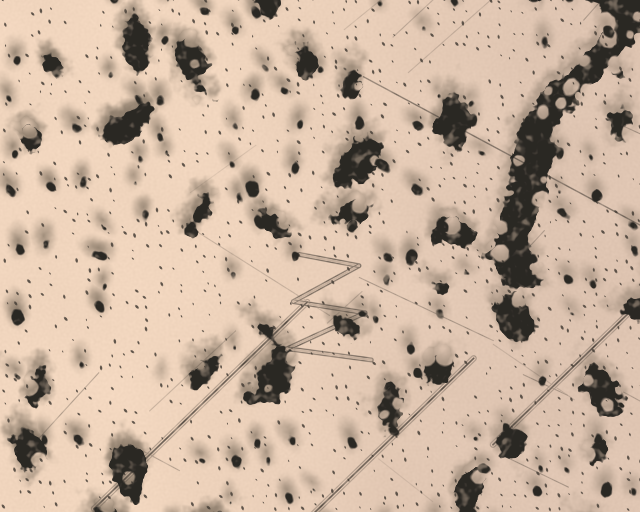
This texture is drawn by a Shadertoy shader. Its source:

```glsl
const vec3 LIT_METAL = vec3(0.945, 0.838, 0.745);
const vec3 DIM_METAL = vec3(0.872, 0.770, 0.695);
const vec3 SHADOW = vec3(0.44, 0.39, 0.33);
const vec3 PIT_FLOOR = vec3(0.165, 0.155, 0.138);
const vec3 PIT_GLINT = vec3(0.56, 0.50, 0.44);
const vec3 SCRATCH = vec3(0.27, 0.24, 0.21);

vec2 hash2(vec2 p) {
    vec3 q = fract(p.xyx * vec3(0.1031, 0.1030, 0.0973));
    q += dot(q, q.yzx + 33.33);
    return fract((q.xx + q.yz) * q.zy);
}

float corner(vec2 cell, vec2 offset, vec2 f) {
    return dot(hash2(cell + offset) * 2.0 - 1.0, f - offset);
}

float gradientNoise(vec2 p) {
    vec2 i = floor(p), f = p - i;
    vec2 u = f * f * f * (f * (f * 6.0 - 15.0) + 10.0);
    vec2 e = vec2(0.0, 1.0);
    return mix(mix(corner(i, e.xx, f), corner(i, e.yx, f), u.x),
               mix(corner(i, e.xy, f), corner(i, e.yy, f), u.x), u.y);
}

vec2 heading(float angle) {
    return vec2(cos(angle), sin(angle));
}

// Distance to scattered ellipses, one candidate per grid cell
float scatter(vec2 p, float cell, float share, vec2 radius, float stretch,
              float tilt, float wobble, float seed) {
    float d = cell;
    vec2 home = floor(p / cell);
    for (int y = -1; y <= 1; y++)
    for (int x = -1; x <= 1; x++) {
        vec2 id = home + vec2(x, y);
        vec2 center = (id + 0.2 + 0.6 * hash2(id + seed)) * cell;
        vec2 pick = hash2(id + seed + 57.0);
        float chance = share * mix(0.8, 1.2, center.x / 1.25);
        if (pick.x < chance) {
            vec2 axis = heading(tilt + wobble * (2.0 * pick.y - 1.0));
            vec2 q = p - center;
            q = vec2(dot(q, axis) / stretch, dot(q, vec2(-axis.y, axis.x)) * stretch);
            d = min(d, length(q) - mix(radius.x, radius.y, pick.x / chance));
        }
    }
    return d;
}

// Ragged cavities, a merged chain of them, and round grains left inside
float pores(vec2 p) {
    float rough = 0.036 * gradientNoise(p * 17.0) + 0.022 * gradientNoise(p * 43.0)
                + 0.010 * gradientNoise(p * 105.0);
    float large = scatter(p, 0.16, 0.74, vec2(0.012, 0.044), 1.25, 1.2, 1.3, 3.0);
    float chainX = 1.02 + 0.18 * smoothstep(0.68, 0.95, p.y) + 0.02 * sin(p.y * 21.0);
    float chain = max(abs(p.x - chainX) - 0.036, 0.44 - p.y);
    float grains = scatter(p, 0.045, 0.5, vec2(0.007, 0.018), 1.05, 0.5, 1.5, 19.0);
    float small = scatter(p, 0.06, 0.34, vec2(0.003, 0.011), 1.2, 2.0, 0.8, 41.0);
    float cavity = max(min(large, chain) + rough, -grains - 0.2 * rough);
    return min(cavity, small + 0.3 * rough);
}

float segment(vec2 p, vec2 a, vec2 b) {
    vec2 q = p - a, s = b - a;
    return length(q - s * clamp(dot(q, s) / dot(s, s), 0.0, 1.0));
}

float stroke(float d, float width, float soft) {
    return 1.0 - smoothstep(width - soft * 0.5, width + soft, abs(d));
}

vec2 zigzagPoint(float k) {
    float side = mod(k, 2.0) * 2.0 - 1.0;
    return vec2(0.64 + side * (0.055 + 0.006 * k), 0.515 - 0.046 * k + 0.012 * side);
}

float scratches(vec2 p, float soft) {
    float ink = 0.7 * stroke(segment(p, vec2(0.71, 0.85), vec2(1.26, 0.555)), 0.0008, soft);
    // Fine scratches in two crossing directions
    for (float i = 0.0; i < 18.0; i++) {
        vec2 start = hash2(vec2(i, 7.0)) * vec2(1.25, 1.0);
        vec2 pick = hash2(vec2(i, 31.0));
        float angle = mix(0.75, -0.55, mod(i, 2.0)) + 0.25 * (pick.x - 0.5);
        vec2 end = start + heading(angle) * mix(0.08, 0.4, pick.y);
        ink = max(ink, mix(0.15, 0.45, pick.x) * stroke(segment(p, start, end), 0.0005, soft));
    }
    // Heavy gouges with a paler furrow alongside
    for (float i = 0.0; i < 3.0; i++) {
        vec2 start = vec2(0.6 + 0.325 * i, 0.41 - 0.11 * mod(i, 2.0));
        float d = segment(p, start, start - heading(0.77) * (0.58 - 0.09 * i));
        ink = max(ink, 0.85 * stroke(d, 0.0012, soft));
        ink = max(ink, 0.4 * stroke(d - 0.005, 0.0006, soft));
    }
    // Double-edged zigzag
    for (float k = 0.0; k < 5.0; k++) {
        float d = segment(p, zigzagPoint(k), zigzagPoint(k + 1.0));
        ink = max(ink, 0.7 * stroke(d - 0.0035, 0.0008, soft));
        ink = max(ink, 0.22 * stroke(d, 0.003, soft));
    }
    return ink * (0.85 + 0.5 * gradientNoise(p * 60.0));
}

void mainImage(out vec4 fragColor, in vec2 fragCoord) {
    vec2 p = fragCoord / iResolution.y;
    float soft = max(0.0018, 1.0 / iResolution.y);

    // Polished metal, dimming to the right
    float dim = smoothstep(0.25, 1.15, p.x + 0.15 * (0.5 - p.y));
    vec3 color = mix(LIT_METAL, DIM_METAL, dim);
    color += 0.02 * gradientNoise(p * 6.0) + 0.02 * gradientNoise(p * 170.0);

    // Soft shadow above each cavity
    float below = pores(p - vec2(-0.004, 0.016));
    float shade = smoothstep(0.028, -0.018, below);
    color = mix(color, SHADOW, shade * mix(0.75, 0.45, dim));

    color = mix(color, SCRATCH, clamp(scratches(p, soft), 0.0, 1.0));

    // Tiny slanted specks
    float specks = scatter(p, 0.023, 0.48, vec2(0.0008, 0.0029), 1.35, 2.1, 0.4, 73.0);
    color = mix(color, SCRATCH, 0.85 * smoothstep(soft, -soft * 0.6, specks));

    // Cavity floor with dull glints
    float relief = gradientNoise(p * 38.0) + 0.6 * gradientNoise(p * 95.0);
    vec3 pit = mix(PIT_FLOOR, PIT_GLINT, 0.75 * smoothstep(0.08, 0.6, relief));
    color = mix(color, pit, smoothstep(soft * 1.3, -soft * 1.3, pores(p)));

    fragColor = vec4(color, 1.0);
}
```
